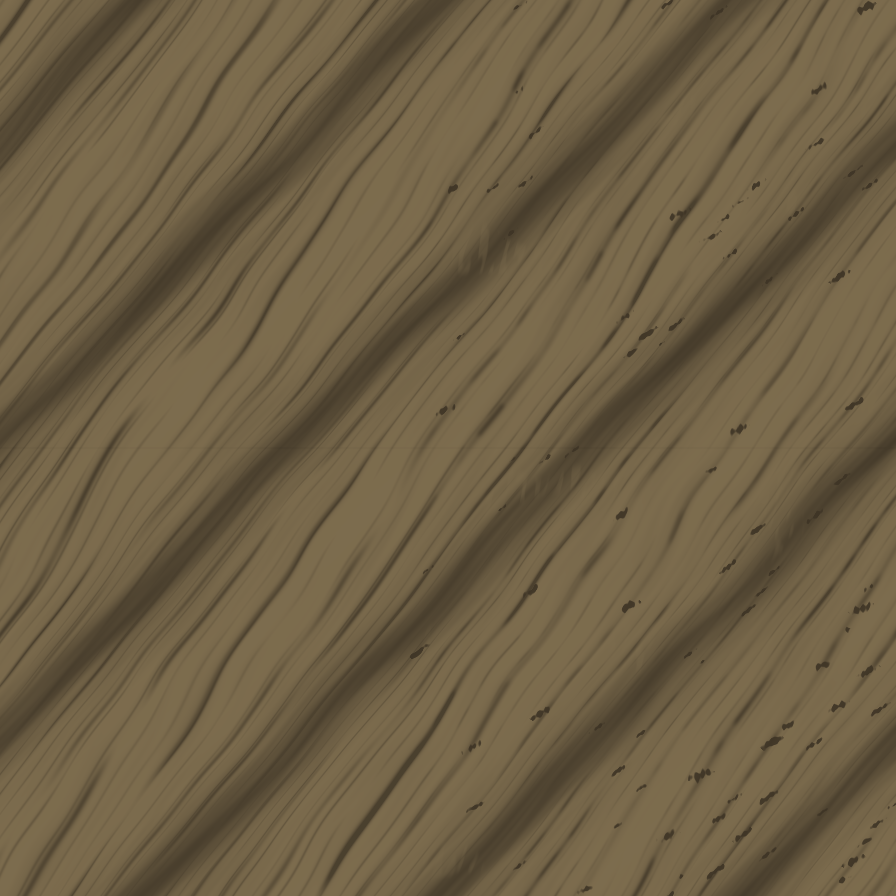
Give the GLSL for this texture, as a Shadertoy shader.

```glsl
// Brown wood grain: soft dark diagonal bands, steeper fine grain lines and worn pores.

#define REPEATS 3.0        // bands across and down
#define BAND_PHASE 0.47    // band position within one repeat
#define BAND_WIDTH 0.082   // half width of the dark band
#define GRAIN vec2(8.0, -6.0) // grain lines per repeat, across and up
#define GRAIN_BEND 0.42    // how far the lines crowd toward the bands
#define LINE_DEPTH 0.85    // darkness of the grain lines
#define WEAR_START 0.42    // wear begins here, left to right
#define LIGHT_WOOD vec3(0.488, 0.423, 0.304)
#define DARK_WOOD vec3(0.270, 0.230, 0.166)
#define PORE_COLOR vec3(0.240, 0.202, 0.145)

const float TAU = 6.2831853;

vec2 hash2(vec2 p) {
    vec3 q = fract(p.xyx * vec3(0.1031, 0.1030, 0.0973));
    q += dot(q, q.yzx + 33.33);
    return fract((q.xx + q.yz) * q.zy);
}

// Gradient noise, about -0.7 to 0.7
float noise(vec2 p) {
    vec2 cell = floor(p), f = fract(p);
    vec2 w = f * f * f * (f * (f * 6.0 - 15.0) + 10.0);
    float corner[4];
    for (int i = 0; i < 4; i++) {
        vec2 o = vec2(i & 1, i >> 1);
        float angle = TAU * hash2(cell + o).x;
        corner[i] = dot(vec2(cos(angle), sin(angle)), f - o);
    }
    return mix(mix(corner[0], corner[1], w.x), mix(corner[2], corner[3], w.x), w.y);
}

float lineCentre(float id) {
    return 0.36 + 0.24 * hash2(vec2(id, 5.0)).x;
}

// One family of tapering lines; wear breaks them into dots
float grainLines(float g, float along, float wear) {
    float id = floor(g);
    float d = g - id - lineCentre(id);
    float core = exp(-d * d / 0.005);
    float shade = smoothstep(-0.34, 0.0, d) * (1.0 - smoothstep(0.0, 0.2, d));
    float taper = smoothstep(-0.45, 0.12, noise(vec2(along * 2.1, id * 7.31)));
    float dots = smoothstep(-0.2, 0.2, noise(vec2(along * 8.0, id * 3.17)));
    float strength = mix(0.35, 1.0, hash2(vec2(id, 9.0)).y) * taper;
    return strength * (LINE_DEPTH * core * mix(1.0, dots, 0.55 * wear) + 0.2 * shade);
}

// Short ragged dashes, flatter than the grain, strung along its lines
float pores(float g, float along, float wear, vec2 p, float pixel) {
    vec2 q = vec2(g, along * 13.0);
    vec2 id = floor(q);
    vec2 rnd = hash2(id + 17.0);
    vec2 centre = vec2(lineCentre(id.x) + 0.2 * (rnd.x - 0.5), 0.5);
    vec2 d = (q - id - centre) / vec2(10.0, 13.0);
    d = mat2(0.94, 0.34, -0.34, 0.94) * d;
    float size = mix(0.3, 1.0, hash2(id + 41.0).x);
    float ragged = 0.011 * noise(vec2(p.x * 70.0, p.y * 28.0));
    float dash = (length(d / vec2(0.25, 1.0)) - 0.034 * size) * 0.25 + ragged;
    float trail = hash2(vec2(id.x, 23.0)).x;
    float chance = wear * (0.07 + 0.45 * trail * trail * trail);
    return step(rnd.y, chance) * (1.0 - smoothstep(-pixel, pixel, dash));
}

void mainImage(out vec4 fragColor, in vec2 fragCoord) {
    vec2 uv = fragCoord / iResolution.xy;
    vec2 p = uv * REPEATS;
    float pixel = 0.7 * REPEATS / iResolution.y;
    float wear = smoothstep(WEAR_START, WEAR_START + 0.12, uv.x);

    // Band and grain coordinates, gently warped
    float along = dot(p, vec2(0.6, 0.8));
    float s = p.x - p.y - BAND_PHASE + 0.06 * noise(p * 1.8 + 4.0);
    float g = dot(p, GRAIN) + GRAIN_BEND * sin(TAU * s);
    g += 0.4 * noise(p * 1.2 + 11.0) + 0.16 * noise(p * 3.2 + 29.0);

    // Soft bands with streaked flanks
    float d = abs(s - round(s));
    float streak = noise(vec2(s * 16.0, along * 1.2));
    streak += 0.6 * noise(vec2(s * 38.0 + along * 3.0, along * 2.5));
    float band = 0.60 * exp(-pow(d / BAND_WIDTH, 2.0));
    band += (0.22 + 0.28 * streak) * exp(-pow(d / 0.19, 2.0));
    band = clamp(band, 0.0, 1.0);

    // Strong and faint grain lines, plus broad fibre shading
    float lines = grainLines(g, along, wear);
    lines += 0.42 * grainLines(g * 2.3 + 137.0, along * 1.2, wear);
    lines += 0.10 * noise(vec2(g * 1.4, along * 1.5)) + 0.09 * noise(vec2(g * 5.0, along * 3.0));
    lines = clamp(lines, 0.0, 0.9) * (1.0 - 0.5 * band);
    float tone = 1.0 - (1.0 - band) * (1.0 - lines);

    // Pale scratches where the worn bands are rubbed
    float rubbed = wear * band * smoothstep(0.25, 0.4, noise(p * 4.0 + 53.0));
    float scratch = smoothstep(0.0, 0.25, noise(vec2(p.x * 42.0 - p.y * 11.0, p.y * 8.0)));
    tone -= 0.3 * rubbed * scratch;

    // Faint horizontal seam
    tone += 0.06 * (1.0 - smoothstep(0.0, 0.002, abs(uv.y - 0.5)));

    vec3 color = mix(LIGHT_WOOD, DARK_WOOD, clamp(tone, 0.0, 1.0));
    color = mix(color, PORE_COLOR, 0.9 * pores(g, along, wear, p, pixel));
    fragColor = vec4(color, 1.0);
}
```
